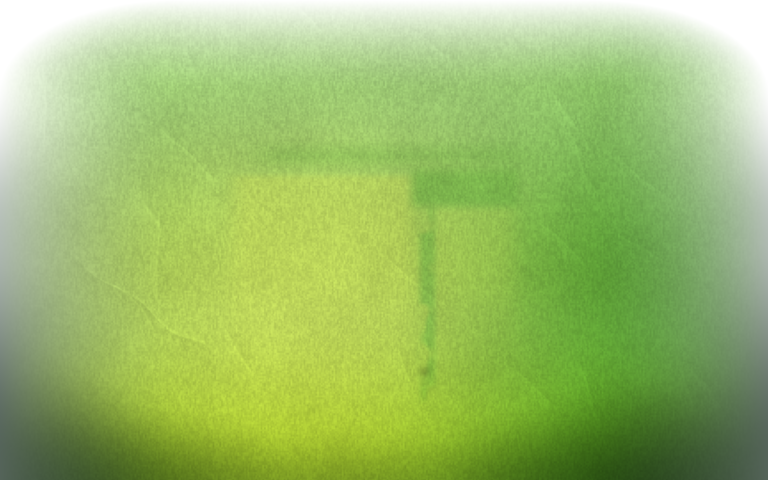
Give the GLSL for this background, as a Shadertoy shader.

```glsl
// Creased green paper with soft lime panels, pale upper edges and dark lower corners.

const vec3 LEAF  = vec3(0.58, 0.74, 0.33);
const vec3 GREEN = vec3(0.34, 0.62, 0.20);
const vec3 SAGE  = vec3(0.60, 0.78, 0.46);
const vec3 LIME  = vec3(0.76, 0.84, 0.35);
const vec3 SHADE = vec3(0.45, 0.69, 0.28);
const vec3 DEEP  = vec3(0.10, 0.21, 0.06);
const vec3 WHITE = vec3(1.0);
const vec3 MIST  = vec3(0.70, 0.74, 0.71);
const vec3 SLATE = vec3(0.33, 0.39, 0.35);

const vec2 GLOW_CENTRE = vec2(0.37, 0.31);
const vec2 GLOW_SIZE   = vec2(0.27, 0.36);
const float SIDE_FADE  = 0.23;
const float TOP_FADE   = 0.19;
const float FADE_POWER = 1.6;
const float GRAIN      = 0.085;
const float MOTTLE     = 0.13;
const float CREASE     = 0.06;
const int CREASE_COUNT = 24;

float hash(vec2 p) {
    vec3 q = fract(p.xyx * 0.1031);
    q += dot(q, q.yzx + 33.33);
    return fract((q.x + q.y) * q.z);
}

float noise(vec2 p) {
    vec2 cell = floor(p), f = fract(p);
    f = f * f * (3.0 - 2.0 * f);
    float low  = mix(hash(cell), hash(cell + vec2(1, 0)), f.x);
    float high = mix(hash(cell + vec2(0, 1)), hash(cell + vec2(1, 1)), f.x);
    return mix(low, high, f.y);
}

float fbm(vec2 p) {
    float sum = 0.0, weight = 0.5;
    for (int i = 0; i < 5; i++) {
        sum += weight * noise(p);
        p = p * 2.03 + 17.0;
        weight *= 0.55;
    }
    return sum / 1.055;
}

// Rectangle with corners lo and hi, blurred by soft on each axis
float softBox(vec2 p, vec2 lo, vec2 hi, vec2 soft) {
    vec2 inside = smoothstep(lo - soft, lo + soft, p)
                * (1.0 - smoothstep(hi - soft, hi + soft, p));
    return inside.x * inside.y;
}

// A bright ridge along a segment, with a shaded side, fading to its ends
float ridge(vec2 p, vec2 a, vec2 b) {
    vec2 ab = b - a;
    float t = clamp(dot(p - a, ab) / dot(ab, ab), 0.0, 1.0);
    vec2 away = p - a - ab * t;
    float d = length(away);
    float side = sign(ab.x * away.y - ab.y * away.x);
    float line = exp(-d * d * 120000.0) + 0.5 * side * smoothstep(0.0, 0.004, d) * exp(-d * 60.0);
    return line * smoothstep(0.0, 0.2, t) * smoothstep(1.0, 0.8, t);
}

float creases(vec2 p, float aspect) {
    vec2 bent = p + 0.02 * (vec2(noise(p * 14.0), noise(p * 14.0 + 40.0)) - 0.5);
    float sum = ridge(bent, vec2(0.08 * aspect, 0.49), vec2(0.30 * aspect, 0.23));
    for (int i = 0; i < CREASE_COUNT; i++) {
        float id = float(i);
        vec2 start = vec2(hash(vec2(id, 3.0)) * aspect, hash(vec2(id, 8.0)));
        float angle = mix(1.5, 2.6, hash(vec2(id, 12.0)));
        float reach = mix(0.08, 0.25, hash(vec2(id, 19.0)));
        sum += 0.7 * ridge(bent, start, start + reach * vec2(cos(angle), sin(angle)));
    }
    return sum;
}

void mainImage(out vec4 fragColor, in vec2 fragCoord) {
    vec2 uv = fragCoord / iResolution.xy;
    float aspect = iResolution.x / iResolution.y;
    vec2 p = vec2(uv.x * aspect, uv.y);

    // Broad colour fields
    vec3 color = mix(LEAF, GREEN, smoothstep(0.42, 0.82, uv.x));
    float upper = smoothstep(0.4, 0.85, uv.y);
    color = mix(color, SAGE, upper * (1.0 - 0.5 * smoothstep(0.5, 1.0, uv.x)));
    vec2 q = (uv - GLOW_CENTRE) / GLOW_SIZE;
    color = mix(color, LIME, 0.8 * exp(-dot(q, q)));

    // Panels, shaded bands and the narrow broken gap between them
    float panel = softBox(uv, vec2(0.305, 0.1), vec2(0.538, 0.633), vec2(0.02, 0.011));
    color = mix(color, LIME, 0.5 * panel * smoothstep(0.1, 0.55, uv.y));
    float sidePanel = softBox(uv, vec2(0.56, 0.2), vec2(0.67, 0.57), vec2(0.02, 0.012));
    color = mix(color, LIME, 0.2 * sidePanel * smoothstep(0.2, 0.5, uv.y));
    float block = softBox(uv, vec2(0.537, 0.57), vec2(0.675, 0.645), vec2(0.011, 0.018));
    float band = softBox(uv, vec2(0.34, 0.655), vec2(0.68, 0.695), vec2(0.04, 0.025));
    float gap = softBox(uv, vec2(0.547, 0.17), vec2(0.567, 0.56), vec2(0.007, 0.05));
    gap *= smoothstep(0.25, 0.75, noise(p * vec2(50.0, 34.0)));
    color = mix(color, SHADE, clamp(0.72 * block + 0.35 * band + 0.6 * gap, 0.0, 1.0));
    float spot = length(p - vec2(0.552 * aspect, 0.226));
    color *= 1.0 - 0.2 * exp(-spot * spot * 9000.0);

    // Rich lower greens and dark lower corners
    color.b *= mix(0.5, 1.0, smoothstep(0.0, 0.36, uv.y));
    float corner = smoothstep(0.06, 0.44, abs(uv.x - 0.46));
    float lower = 1.0 - smoothstep(-0.02, 0.12 + 0.14 * corner, uv.y);
    color = mix(color, DEEP, lower * mix(0.3, 0.9, corner));

    // Rounded edge fade, white above and slate below
    vec3 edge = mix(SLATE, MIST, smoothstep(0.05, 0.55, uv.y));
    edge = mix(edge, WHITE, smoothstep(0.5, 0.85, uv.y));
    vec2 rim = 1.0 - vec2(min(uv.x, 1.0 - uv.x) / SIDE_FADE, (1.0 - uv.y) / TOP_FADE);
    float fade = pow(min(length(max(rim, 0.0)), 1.0), FADE_POWER);
    color = mix(color, edge, fade);

    // Paper fibres, mottling and creases
    float fibre = noise(p * vec2(290.0, 110.0)) + noise(p * 270.0 + 9.0) - 1.0;
    float relief = GRAIN * fibre + MOTTLE * (fbm(p * 7.0) - 0.5) + CREASE * creases(p, aspect);
    color *= 1.0 + relief * (1.0 - fade);
    fragColor = vec4(clamp(color, 0.0, 1.0), 1.0);
}
```
